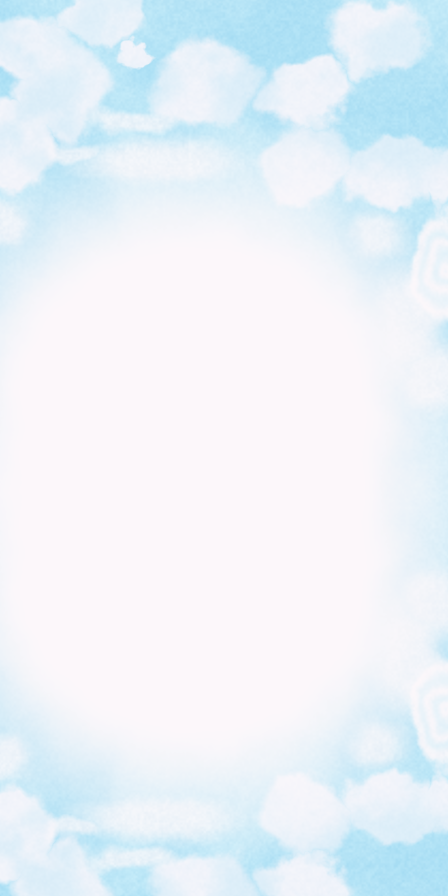
Reproduce this background procedurally as a Shadertoy shader.

```glsl
// Pale blue watercolour sky with soft clouds framing a wide, milky oval glow.

const vec3 SKY = vec3(0.68, 0.88, 0.96);
const vec3 HAZE = vec3(0.80, 0.93, 0.975);
const vec3 CLOUD = vec3(0.945, 0.955, 0.98);
const vec3 GLOW = vec3(0.988, 0.970, 0.980);
const float MIRROR_Y = 0.906;

// Clouds: centre x, height from the mirror line, radii (canvas width = 1)
const vec4 BILLOWS[12] = vec4[12](
    vec4(0.85, 1.01, 0.11, 0.085), vec4(0.46, 0.905, 0.11, 0.095),
    vec4(0.69, 0.89, 0.12, 0.07), vec4(0.675, 0.73, 0.115, 0.10),
    vec4(0.03, 0.77, 0.10, 0.09), vec4(0.14, 0.90, 0.115, 0.10),
    vec4(0.05, 1.00, 0.12, 0.08), vec4(0.235, 1.05, 0.10, 0.05),
    vec4(0.315, 0.985, 0.035, 0.025), vec4(0.875, 0.705, 0.11, 0.07),
    vec4(0.99, 0.70, 0.05, 0.075), vec4(0.995, 0.50, 0.085, 0.12));

const vec4 WISPS[7] = vec4[7](
    vec4(0.35, 0.735, 0.16, 0.045), vec4(0.30, 0.825, 0.10, 0.022),
    vec4(0.01, 0.60, 0.06, 0.05), vec4(0.84, 0.565, 0.055, 0.045),
    vec4(0.91, 0.37, 0.07, 0.12), vec4(0.97, 0.25, 0.06, 0.07),
    vec4(0.17, 0.76, 0.06, 0.02));

float hash(vec2 p) {
    vec3 q = fract(vec3(p.xyx) * 0.1031);
    q += dot(q, q.yzx + 33.33);
    return fract((q.x + q.y) * q.z);
}

float noise(vec2 p) {
    vec2 i = floor(p), f = fract(p);
    f = f * f * (3.0 - 2.0 * f);
    return mix(mix(hash(i), hash(i + vec2(1, 0)), f.x),
               mix(hash(i + vec2(0, 1)), hash(i + vec2(1, 1)), f.x), f.y);
}

float fbm(vec2 p) {
    float sum = 0.0, gain = 0.5;
    for (int i = 0; i < 5; i++) {
        sum += gain * noise(p);
        p = mat2(1.6, 1.2, -1.2, 1.6) * p + 17.3;
        gain *= 0.5;
    }
    return sum;
}

// Coverage of a soft ellipse: 1 inside, 0 outside
float puff(vec2 p, vec4 shape, float softness) {
    float d = length((p - shape.xy) / shape.zw) - 1.0;
    return 1.0 - smoothstep(-softness, softness, d);
}

float roundedBox(vec2 p, vec2 halfSize, float radius) {
    vec2 q = abs(p) - halfSize + radius;
    return length(max(q, 0.0)) + min(max(q.x, q.y), 0.0) - radius;
}

// Pale concentric folds inside the curled cloud at the right edge
float curl(vec2 p, vec4 shape) {
    float r = length((p - shape.xy) / shape.zw);
    return (0.5 + 0.5 * cos((r - 0.88) * 16.0)) * (1.0 - smoothstep(0.9, 1.1, r));
}

void mainImage(out vec4 fragColor, in vec2 fragCoord) {
    vec2 uv = fragCoord / iResolution.x;
    vec2 p = vec2(uv.x, abs(uv.y - MIRROR_Y));

    // Ragged watercolour outlines
    vec2 ragged = vec2(fbm(p * 14.0), fbm(p * 14.0 + 41.0)) - 0.48;
    vec2 warped = p + 0.10 * ragged;
    vec2 drifted = p + 0.05 * ragged;

    // Mottled sky
    float wash = smoothstep(0.3, 0.72, fbm(p * 6.0 + 8.0));
    vec3 color = mix(SKY, HAZE, 0.65 * wash);

    // Cloud layers
    float billow = 0.0, wisp = 0.0;
    for (int i = 0; i < 12; i++) billow = max(billow, puff(warped, BILLOWS[i], 0.16));
    for (int i = 0; i < 7; i++) wisp = max(wisp, puff(drifted, WISPS[i], 0.5));
    float body = 0.68 + 0.32 * smoothstep(0.3, 0.65, fbm(p * 9.0 + 23.0));
    color = mix(color, CLOUD, billow * body);
    color = mix(color, GLOW, 0.7 * wisp);

    // Curled cloud folds
    float inCurl = puff(drifted, BILLOWS[11], 0.08);
    color = mix(color, mix(HAZE, GLOW, 0.5 + 0.5 * curl(drifted, BILLOWS[11])), 0.8 * inCurl);

    // Paper grain, stronger on the blue
    float grain = noise(uv * 210.0) + noise(uv * 120.0 + 9.0) - 1.0;
    color += vec3(0.035, 0.02, 0.01) * grain * (1.0 - 0.6 * billow);

    // Central glow
    float edge = roundedBox(p - vec2(0.43, 0.0), vec2(0.40, 0.55), 0.38);
    float veil = 1.0 - smoothstep(-0.03, 0.33, edge + 0.04 * ragged.x);
    color = mix(color, GLOW, veil);

    fragColor = vec4(clamp(color, 0.0, 1.0), 1.0);
}
```
